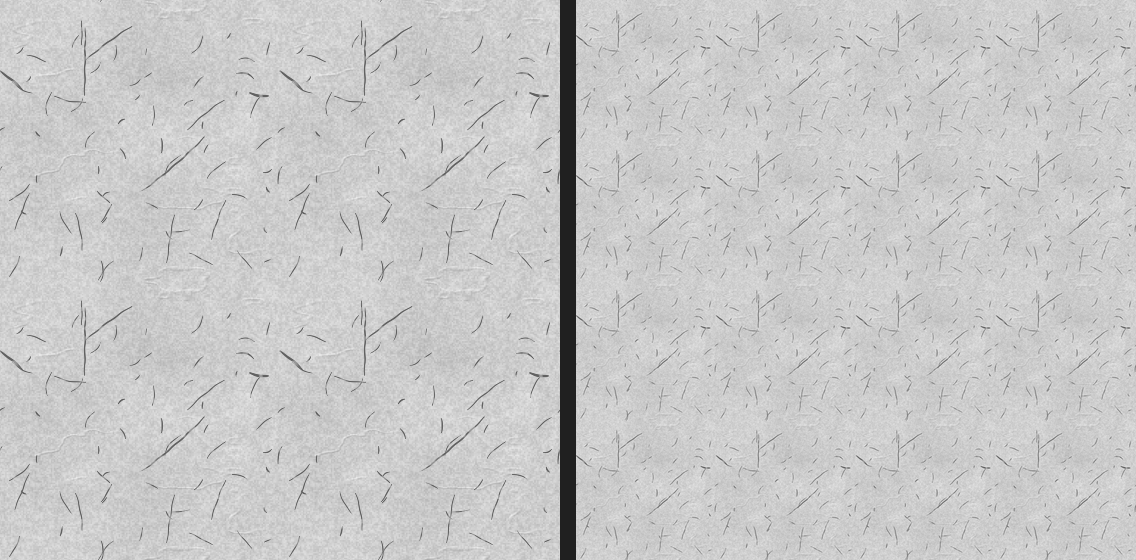
Left: one tile. Right: repeated 2 by 2.
This texture is drawn by a three.js fragment shader. Its source:

```glsl
// Scratched pale plaster: a two by two repeat of one seamless tile.
// Wrapped noise gives grain, mottling and faint relief; curved strokes
// with tapered ends, a few long and many short, give the dark scratches.
varying vec2 vUv;

float hash(vec2 p) {
  vec3 q = fract(p.xyx * 0.1031);
  q += dot(q, q.yzx + 33.33);
  return fract((q.x + q.y) * q.z);
}

// Value noise that wraps over the unit tile
float noise(vec2 p, vec2 period) {
  vec2 cell = floor(p * period);
  vec2 f = fract(p * period);
  f = f * f * (3.0 - 2.0 * f);
  vec2 lo = mod(cell, period) + period.x * 1.7;
  vec2 hi = mod(cell + 1.0, period) + period.x * 1.7;
  return mix(mix(hash(lo), hash(vec2(hi.x, lo.y)), f.x),
             mix(hash(vec2(lo.x, hi.y)), hash(hi), f.x), f.y);
}

float fbm(vec2 p, vec2 period) {
  float sum = 0.0;
  float amp = 0.53;
  for (int i = 0; i < 4; i++) {
    sum += amp * noise(p, period);
    period *= 2.0;
    amp *= 0.5;
  }
  return sum;
}

// Height of the thin creases in the plaster
float crease(vec2 p) {
  float ridge = abs(fbm(p, vec2(3.0, 7.0)) - 0.5);
  return 1.0 - smoothstep(0.0, 0.025, ridge);
}

// Coverage of a bowed, slightly wavering scratch from a to b
float scratch(vec2 p, vec2 a, vec2 b, float bow, float width) {
  float len = length(b - a);
  vec2 axis = (b - a) / len;
  vec2 d = fract(p - 0.5 * (a + b) + 0.5) - 0.5;
  float along = dot(d, axis);
  float t = clamp(2.0 * along / len, -1.0, 1.0);
  float across = dot(d, vec2(-axis.y, axis.x)) - bow * len * (1.0 - t * t);
  across -= 0.0012 * sin(along * 85.0 + a.x * 90.0);
  float dist = length(vec2(max(abs(along) - 0.5 * len, 0.0), across));
  float w = width * (1.0 - 0.4 * t * t);
  return 1.0 - smoothstep(w - 0.002, w + 0.002, dist);
}

// Long scratches that stand out in every tile
float longScratches(vec2 p) {
  float s = scratch(p, vec2(0.305, 0.90), vec2(0.302, 0.66), 0.0, 0.0028);
  s = max(s, scratch(p, vec2(0.292, 0.925), vec2(0.292, 0.84), 0.0, 0.002));
  s = max(s, scratch(p, vec2(0.307, 0.786), vec2(0.47, 0.906), 0.02, 0.0028));
  s = max(s, scratch(p, vec2(0.508, 0.318), vec2(0.73, 0.51), -0.02, 0.003));
  s = max(s, scratch(p, vec2(0.67, 0.536), vec2(0.80, 0.643), 0.03, 0.0022));
  s = max(s, scratch(p, vec2(0.052, 0.18), vec2(0.104, 0.31), 0.0, 0.0021));
  s = max(s, scratch(p, vec2(0.596, 0.062), vec2(0.622, 0.232), 0.01, 0.0022));
  s = max(s, scratch(p, vec2(0.755, 0.146), vec2(0.805, 0.284), 0.02, 0.0023));
  s = max(s, scratch(p, vec2(0.0, 0.745), vec2(0.08, 0.68), 0.03, 0.0042));
  s = max(s, scratch(p, vec2(0.893, 0.667), vec2(0.958, 0.656), -0.04, 0.0048));
  s = max(s, scratch(p, vec2(0.195, 0.656), vec2(0.305, 0.635), -0.06, 0.0022));
  return max(s, scratch(p, vec2(0.27, 0.237), vec2(0.294, 0.107), 0.04, 0.0022));
}

// Short scratches on a jittered grid, mostly rising to the right
float shortScratches(vec2 p) {
  float s = 0.0;
  for (int row = 0; row < 8; row++) {
    for (int col = 0; col < 8; col++) {
      vec2 id = vec2(float(col), float(row)) + 5.0;
      float pick = hash(id + 11.3);
      vec2 jitter = vec2(hash(id + 23.7), hash(id + 37.1));
      vec2 center = (id - 5.0 + jitter) / 8.0;
      center.y = 0.03 + 0.88 * center.y;
      float angle = pick < 0.66 ? mix(0.45, 1.65, hash(id + 41.9))
                                : mix(-1.2, 0.2, hash(id + 53.3));
      float reach = 0.010 + 0.038 * pow(hash(id + 67.7), 2.0);
      vec2 arm = reach * vec2(cos(angle), sin(angle));
      float bow = 0.28 * (hash(id + 71.9) - 0.5);
      float width = 0.0019 + 0.0012 * pow(hash(id + 83.1), 3.0);
      float mark = scratch(p, center - arm, center + arm, bow, width);
      s = max(s, mark * step(pick, 0.9));
    }
  }
  return s;
}

void main() {
  vec2 p = fract(vUv * 2.0);

  // Plaster: broad mottling, blotches and fine grain
  float shade = 0.80 + 0.09 * (fbm(p, vec2(4.0)) - 0.5);
  shade += 0.05 * (noise(p, vec2(70.0)) - 0.5);
  shade += 0.10 * (noise(p, vec2(190.0)) - 0.5);

  // Pale worn patches and embossed creases
  shade += 0.025 * smoothstep(0.62, 0.75, fbm(p + 0.37, vec2(6.0)));
  float worn = smoothstep(0.5, 0.68, noise(p, vec2(5.0)));
  shade += 0.07 * worn * (crease(p) - crease(p + vec2(-0.002, 0.005)));

  // Dark scratches, broken and faded along their length
  float ink = max(longScratches(p), shortScratches(p));
  ink *= mix(0.5, 1.0, smoothstep(0.15, 0.45, noise(p, vec2(58.0))));
  shade = mix(shade, 0.38, ink);

  gl_FragColor = vec4(vec3(shade), 1.0);
}
```
